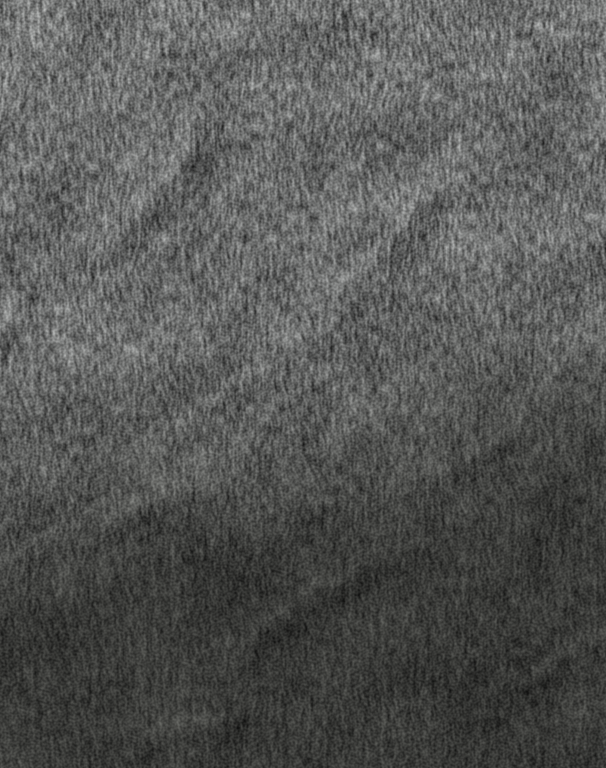
This texture is drawn by a WebGL 2 fragment shader. Its source:

```glsl
#version 300 es
precision highp float;
// Dark grey brushed pelt: short upright fibres, a tilted light-to-dark fade and soft diagonal creases.

#define LIGHT_TONE 0.415
#define DARK_TONE 0.222
#define FADE_CENTRE 0.40
#define FADE_TILT 0.20
#define FIBRE_FREQ vec2(231.0, 76.0)
#define TUFT_FREQ vec2(127.0, 41.0)
#define SPECK_FREQ 287.0
#define FIBRE_GAIN 0.58
#define SPECK_GAIN 0.45
#define MOTTLE_GAIN 0.26
#define CREASE_GAIN 0.24
#define CREASE_COUNT 9

uniform vec2 u_resolution;
out vec4 fragColor;

// Integer hash of a lattice cell, 0 to 1
float hash(vec2 cell) {
    uvec2 q = uvec2(ivec2(cell) + 32768);
    uint h = q.x * 1597334677u ^ q.y * 3812015801u;
    h = (h ^ (h >> 15)) * 2246822519u;
    h = (h ^ (h >> 13)) * 3266489917u;
    return float((h ^ (h >> 16)) >> 8) / 16777216.0;
}

// Contribution of one lattice corner with a random unit gradient
float corner(vec2 cell, vec2 offset) {
    float a = 6.28319 * hash(cell);
    return dot(vec2(cos(a), sin(a)), offset);
}

float gradientNoise(vec2 p) {
    vec2 i = floor(p), f = p - i;
    vec2 u = f * f * f * (f * (f * 6.0 - 15.0) + 10.0);
    vec2 e = vec2(1.0, 0.0);
    return mix(mix(corner(i, f), corner(i + e, f - e), u.x),
               mix(corner(i + e.yx, f - e.yx), corner(i + 1.0, f - 1.0), u.x), u.y);
}

vec2 rotate(vec2 p, float angle) {
    float c = cos(angle), s = sin(angle);
    return vec2(c * p.x + s * p.y, c * p.y - s * p.x);
}

// Broken light ridges, each with a dark furrow beside it; steeper higher up
float creases(vec2 p, float aspect) {
    float sum = 0.0;
    for (int i = 0; i < CREASE_COUNT; i++) {
        float k = float(i);
        vec2 centre = vec2(aspect * fract(0.3 + 0.618 * k), 0.06 + 0.088 * k);
        float angle = mix(0.42, 0.95, smoothstep(0.42, 0.62, centre.y));
        float reach = mix(0.07, 0.19, hash(vec2(k, 7.0)));
        float width = mix(0.008, 0.014, hash(vec2(k, 19.0)));
        vec2 q = rotate(p - centre, angle);
        q.y += 0.03 * gradientNoise(vec2(q.x * 9.0, k * 5.3));
        float ridge = exp(-q.y * q.y / (width * width));
        float d = q.y + 2.2 * width;
        float furrow = exp(-d * d / (2.5 * width * width));
        float fade = 1.0 - smoothstep(0.35 * reach, reach, abs(q.x));
        float broken = 0.75 + 0.9 * gradientNoise(q * vec2(22.0, 60.0) + k * 11.0);
        sum += fade * broken * (ridge - 0.65 * furrow);
    }
    return sum;
}

void main() {
    vec2 p = gl_FragCoord.xy / u_resolution.y;
    float aspect = u_resolution.x / u_resolution.y;

    // Large tone: tilted fade with an uneven border
    float drift = gradientNoise(p * 4.3 + 3.7);
    float border = FADE_CENTRE + FADE_TILT * (p.x - 0.5 * aspect) + 0.09 * drift;
    float lit = smoothstep(-0.22, 0.24, p.y - border);
    float tone = mix(DARK_TONE, LIGHT_TONE, lit) + 0.035 * smoothstep(0.8, 1.0, p.y);

    // Mottling drawn out along the crease direction
    vec2 slanted = rotate(p, 0.6);
    float mottle = gradientNoise(slanted * vec2(6.0, 13.0) + 9.1)
                 + 0.7 * gradientNoise(p * vec2(27.0, 19.0) + 4.4);

    // Fibres lean gently; fine columns show in the dark part
    vec2 lean = p;
    lean.x += 0.012 * gradientNoise(p * 7.0 + 21.0) + 0.03 * p.y;
    float fibres = gradientNoise(lean * FIBRE_FREQ)
                 + 0.55 * gradientNoise(lean * TUFT_FREQ + 13.3);
    float specks = gradientNoise(rotate(p, 0.5) * SPECK_FREQ + 5.9);
    float columns = gradientNoise(p * vec2(118.0, 7.0) + 31.7);

    float relief = FIBRE_GAIN * mix(0.8, 1.0, lit) * fibres
                 + SPECK_GAIN * mix(1.15, 0.9, lit) * specks
                 + MOTTLE_GAIN * mottle
                 + 0.22 * (1.0 - lit) * columns
                 + CREASE_GAIN * creases(p, aspect);
    float grey = max(tone * (1.0 + relief), 0.07);

    // Nearly neutral, a little warmer in the shade
    vec3 tint = mix(vec3(1.0, 1.012, 0.97), vec3(0.995, 1.006, 1.0), lit);
    fragColor = vec4(grey * tint, 1.0);
}
```
